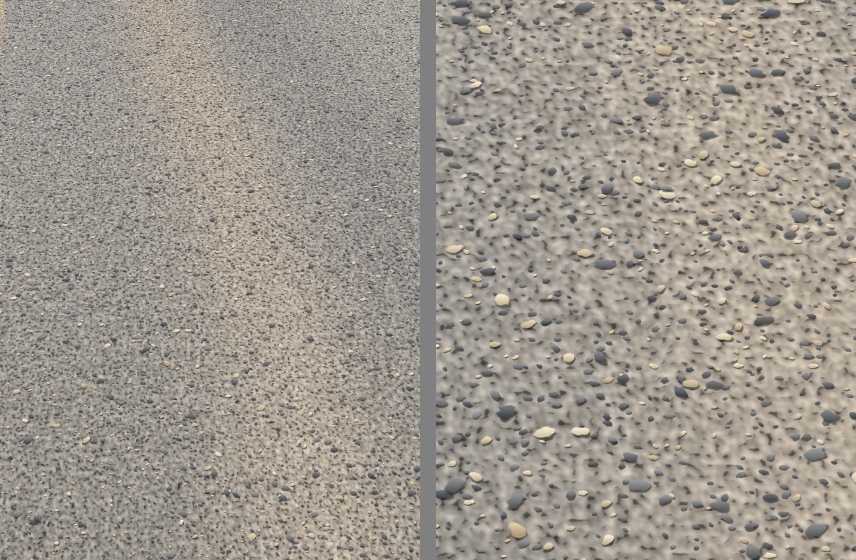
Left, the full canvas; right, a detail of the centre.
This texture is drawn by a Shadertoy shader. Its source:

```glsl
// Worn asphalt road receding from the viewer, in warm sunlight.
// Canvas points are projected onto a ground plane, where gradient noise makes
// the grit and jittered cells hold slate and cream chips; wheel tracks tint it.

vec2 hash2(vec2 p) {
    vec3 h = fract(p.xyx * vec3(0.1031, 0.1030, 0.0973));
    h += dot(h, h.yzx + 33.33);
    return fract((h.xx + h.yz) * h.zy);
}

float gradientDot(vec2 cell, vec2 f, vec2 corner) {
    float angle = 6.2832 * hash2(cell + corner).x;
    return dot(vec2(cos(angle), sin(angle)), f - corner);
}

float gradientNoise(vec2 p) {
    vec2 cell = floor(p), f = fract(p);
    vec2 u = f * f * f * (f * (f * 6.0 - 15.0) + 10.0);
    float low = mix(gradientDot(cell, f, vec2(0, 0)), gradientDot(cell, f, vec2(1, 0)), u.x);
    float high = mix(gradientDot(cell, f, vec2(0, 1)), gradientDot(cell, f, vec2(1, 1)), u.x);
    return mix(low, high, u.y);
}

// Lays scattered chips, each with a shadow on its near side, over a colour
vec3 layChips(vec3 color, vec2 q, float share) {
    vec2 base = floor(q);
    float ragged = 0.45 * gradientNoise(q * 3.5);
    for (int j = -1; j <= 1; j++)
    for (int i = -1; i <= 1; i++) {
        vec2 cell = base + vec2(i, j);
        vec2 place = hash2(cell + 17.0), kind = hash2(cell + 71.0), form = hash2(cell + 139.0);
        if (kind.x > share) continue;

        vec2 d = q - cell - 0.15 - 0.7 * place;
        float angle = (form.x - 0.5) * 2.4;
        mat2 turn = mat2(cos(angle), -sin(angle), sin(angle), cos(angle));
        vec2 radius = mix(0.16, 0.36, form.y * form.y) * vec2(1.15, 0.75);
        float body = length(turn * d / radius) + ragged;
        float below = length(turn * (d + vec2(-0.04, 0.12)) / radius) + ragged;

        vec3 slate = mix(vec3(0.34, 0.35, 0.37), vec3(0.53, 0.54, 0.55), place.x);
        vec3 cream = mix(vec3(0.78, 0.70, 0.57), vec3(0.90, 0.85, 0.74), place.y);
        vec3 stone = kind.y < 0.74 ? slate : cream;
        stone += 0.10 * clamp(d.y / radius.y, -1.0, 1.0);
        color *= 1.0 - 0.48 * (1.0 - smoothstep(0.75, 1.2, below));
        color = mix(color, stone, 1.0 - smoothstep(0.82, 1.12, body));
    }
    return color;
}

// Broad tints of the road: tan wheel track, grey lanes and sandy verge
vec3 roadTint(vec2 p) {
    float wander = 0.05 * gradientNoise(p * vec2(5.0, 2.5)) + 0.02 * gradientNoise(p * 17.0);
    float x = p.x + wander;
    float track = (x - 0.80 + 0.22 * p.y + 0.08 * p.y * p.y) / (0.23 - 0.11 * p.y);
    float lane = (x - 1.02 + 0.32 * p.y * p.y * p.y * 0.55) / 0.13;
    vec3 color = mix(vec3(0.575, 0.555, 0.520), vec3(0.625, 0.610, 0.590), p.y / 1.333);
    color = mix(color, vec3(0.705, 0.655, 0.590), 0.9 * exp(-track * track));
    color = mix(color, vec3(0.565, 0.545, 0.530), 0.6 * exp(-lane * lane) * smoothstep(0.3, 0.8, p.y));
    float farRight = smoothstep(0.62, 0.95, x) * smoothstep(1.0, 1.3, p.y);
    color = mix(color, vec3(0.68, 0.66, 0.63), 0.6 * farRight);
    float verge = 1.0 - smoothstep(-0.005, 0.03, p.x + 0.11 * (1.333 - p.y) + 0.2 * wander);
    return mix(color, vec3(0.80, 0.70, 0.58), verge);
}

vec3 asphalt(vec2 p) {
    // Perspective: the horizon lies well above the canvas
    float depth = 1.0 / (2.5 - p.y);
    vec2 ground = vec2(p.x - 0.5, 2.8) * depth;

    // Grit: lumps, fine grains and light falling from the far side
    float lumps = gradientNoise(ground * 170.0 + 9.0);
    float grains = gradientNoise(ground * 330.0);
    float nearer = gradientNoise(ground * 330.0 + vec2(-0.2, 0.5));
    float patches = gradientNoise(ground * 45.0 + 31.0);
    float grit = 0.20 * lumps + 0.20 * grains + 0.13 * (nearer - grains) + 0.06 * patches;
    vec3 color = roadTint(p) + 0.02 + grit * vec3(1.03, 1.0, 0.95);

    // Pits between the grains
    float pits = smoothstep(0.22, 0.55, -grains - 0.4 * lumps);
    color *= 1.0 - 0.38 * pits;

    color = layChips(color, ground * 175.0 + 5.0, 0.34);
    return layChips(color, ground * 85.0 + 53.0, 0.27);
}

void mainImage(out vec4 fragColor, in vec2 fragCoord) {
    // Four samples per pixel keep the distant grit smooth
    vec3 sum = vec3(0.0);
    for (int j = 0; j < 2; j++)
    for (int i = 0; i < 2; i++) {
        vec2 offset = vec2(i, j) * 0.5 - 0.25;
        sum += asphalt((fragCoord + offset) / iResolution.x);
    }
    fragColor = vec4(clamp(sum * 0.25, 0.0, 1.0), 1.0);
}
```
